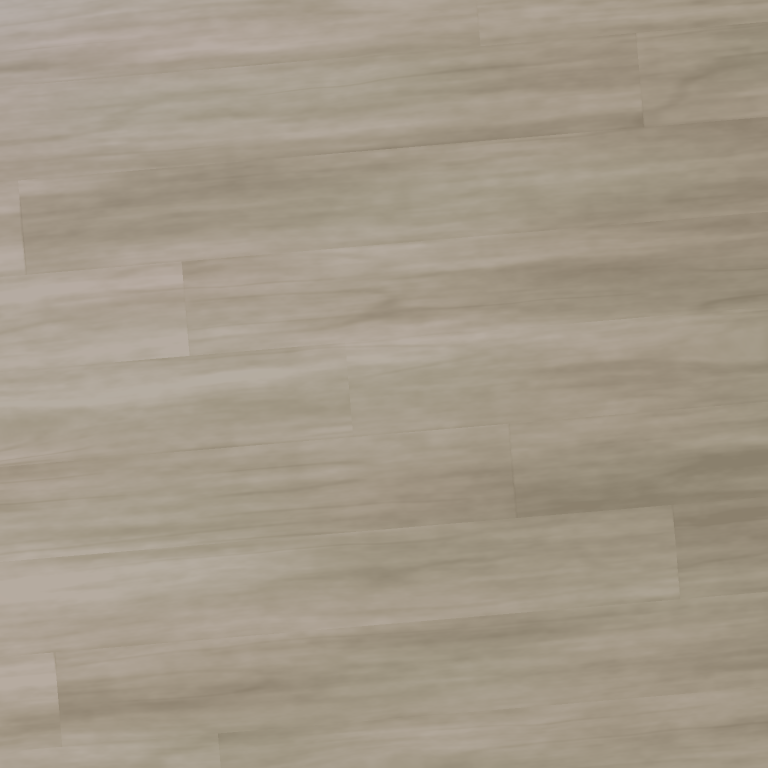
Give the GLSL for this texture, as a Shadertoy shader.

```glsl
// Pale greyed-oak floor: long planks laid at a slight tilt, end joints stepping
// sideways from row to row. Stretched value noise makes the streaks and fibres;
// hashes vary tone, knots and seams per plank under soft light from the upper left.

const float SLOPE = 0.085;         // rise of the planks to the right
const float PLANK_WIDTH = 0.1237;
const float PLANK_LENGTH = 1.025;
const float TOP_EDGE = 1.0104;     // upper edge of the first row
const float FIRST_JOINT = -0.3195;
const float JOINT_STEP = 0.204;    // sideways shift of the joints per row

const vec3 DARK_WOOD = vec3(0.545, 0.502, 0.428);
const vec3 MID_WOOD = vec3(0.632, 0.591, 0.519);
const vec3 PALE_WOOD = vec3(0.71, 0.672, 0.627);

float hash(vec2 p) {
    vec3 q = fract(vec3(p.xyx) * 0.1031);
    q += dot(q, q.yzx + 33.33);
    return fract((q.x + q.y) * q.z);
}

float noise(vec2 p) {
    vec2 cell = floor(p);
    vec2 f = fract(p);
    f = f * f * f * (f * (f * 6.0 - 15.0) + 10.0);
    float low = mix(hash(cell), hash(cell + vec2(1, 0)), f.x);
    float high = mix(hash(cell + vec2(0, 1)), hash(cell + vec2(1, 1)), f.x);
    return mix(low, high, f.y);
}

// Layered noise centred on zero
float layers(vec2 p) {
    float sum = 0.0;
    float gain = 0.5;
    for (int i = 0; i < 4; i++) {
        sum += gain * (noise(p) - 0.5);
        p = p * vec2(1.9, 2.1) + vec2(17.3, 9.7);
        gain *= 0.55;
    }
    return sum;
}

// Spreads the grain around a lens-shaped knot
vec2 bendAroundKnot(vec2 p, vec2 fromKnot, float strength) {
    vec2 d = fromKnot * vec2(9.0, 34.0);
    p.y -= strength * fromKnot.y * exp(-dot(d, d));
    return p;
}

// Thin dark veins, present only in scattered stretches
float veins(vec2 p) {
    float line = smoothstep(0.08, 0.0, abs(noise(p * vec2(2.6, 32.0) + 31.0) - 0.5));
    return line * smoothstep(0.45, 0.8, noise(p * vec2(4.0, 13.0) + 8.0));
}

// Tone of the wood grain: broad bands cross the joints, finer ones do not
float grain(vec2 p, vec2 plankOffset) {
    p.y += 0.012 * (noise(p * vec2(3.0, 6.0)) - 0.5);
    p.y += 0.003 * (noise(p * vec2(17.0, 40.0)) - 0.5);
    vec2 q = p + plankOffset;
    float bands = layers(p * vec2(1.2, 16.0) + 4.0);
    float streaks = layers(q * vec2(3.2, 36.0));
    float fibres = noise(q * vec2(16.0, 150.0)) - 0.5;
    float mottle = layers(q * vec2(42.0, 90.0));
    float wood = 0.85 * bands + 0.75 * streaks + 0.11 * fibres + 0.24 * mottle;
    return wood - 0.13 * veins(q) - 0.15 * veins(p + 2.7);
}

float seamLine(float distance, float width) {
    return 1.0 - smoothstep(0.2 * width, width, distance);
}

vec3 woodColour(float tone) {
    tone = clamp(tone, 0.0, 1.0);
    vec3 lower = mix(DARK_WOOD, MID_WOOD, min(2.0 * tone, 1.0));
    return mix(lower, PALE_WOOD, max(2.0 * tone - 1.0, 0.0));
}

vec3 floorColour(vec2 uv) {
    // Plank coordinates: x along the boards, y across them
    vec2 p = vec2(uv.x + SLOPE * uv.y, uv.y - SLOPE * uv.x);
    float depth = (TOP_EDGE - p.y) / PLANK_WIDTH;
    float row = floor(depth);
    float run = (p.x - FIRST_JOINT - JOINT_STEP * row) / PLANK_LENGTH;
    vec2 plank = vec2(row, floor(run));
    vec2 local = vec2(fract(run), fract(depth));

    // Variation between planks, fading towards their long edges
    float plankTone = (hash(plank + 12.7) - 0.5) * smoothstep(0.0, 0.12, min(local.y, 1.0 - local.y));
    vec2 plankOffset = vec2(hash(plank + 3.1), hash(plank + 7.9)) * 11.0;
    vec2 knot = vec2(0.2 + 0.6 * hash(plank + 21.3), 0.3 + 0.4 * hash(plank + 5.7));
    vec2 fromKnot = (local - knot) * vec2(PLANK_LENGTH, -PLANK_WIDTH);
    float knotStrength = 0.9 * step(0.55, hash(plank + 41.9));
    float wood = grain(bendAroundKnot(p, fromKnot, knotStrength), plankOffset);

    // Faint seams, broken along the rows; only some end joints are dark
    vec2 edge = min(local, 1.0 - local) * vec2(PLANK_LENGTH, PLANK_WIDTH);
    float worn = smoothstep(0.5, 0.85, noise(vec2(p.x * 5.0, row * 3.7)));
    float endWear = smoothstep(0.25, 0.75, noise(vec2(row * 5.3, p.y * 28.0)));
    float seam = 0.1 * worn * seamLine(edge.y, 0.004);
    seam += 0.16 * hash(vec2(row, 61.0)) * endWear * seamLine(edge.x, 0.0024);

    // Light falls off to the right and towards the bottom
    float light = 0.61 - 0.4 * uv.x + 0.17 * uv.y;
    light += 0.09 * exp(-6.0 * dot(uv - vec2(0.45, 0.5), uv - vec2(0.45, 0.5)));
    vec3 colour = woodColour(light + 0.17 * plankTone + wood - seam);

    // Cool sheen in the upper left, slight pink and green drift elsewhere
    float sheen = exp(-3.5 * length(uv - vec2(0.0, 1.0)));
    float drift = noise(p * vec2(3.5, 13.0) + 50.0) - 0.5;
    return colour + sheen * vec3(0.0, 0.0, 0.025) + drift * vec3(0.01, -0.004, 0.003);
}

void mainImage(out vec4 fragColor, in vec2 fragCoord) {
    // Four samples per pixel smooth the plank edges
    vec3 sum = vec3(0.0);
    for (int i = 0; i < 4; i++) {
        vec2 shift = vec2(i % 2, i / 2) * 0.5 - 0.25;
        sum += floorColour((fragCoord + shift) / iResolution.y);
    }
    fragColor = vec4(sum / 4.0, 1.0);
}
```
